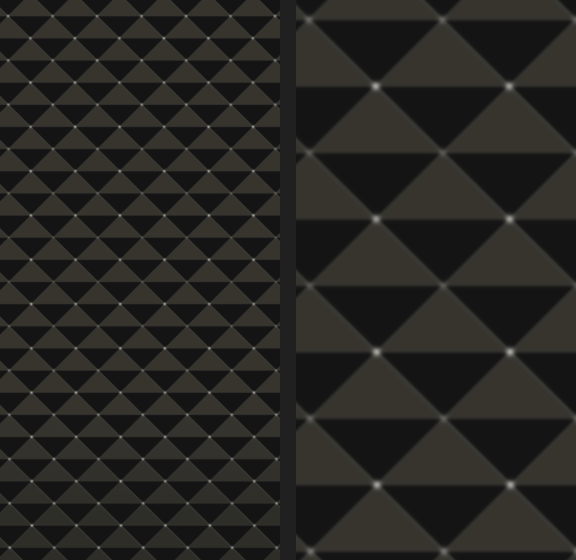
Left, the full canvas; right, a detail of the centre.
This pattern is drawn by a Shadertoy shader. Its source:

```glsl
// Dark studded pyramids: diamonds with lit upper halves, fine seams and pale corner points.

float hash(vec2 p) {
    vec3 q = fract(vec3(p.xyx) * 0.1031);
    q += dot(q, q.yzx + 33.33);
    return fract((q.x + q.y) * q.z);
}

// Soft line of the given half width, never thinner than a pixel
float softLine(float dist, float halfWidth, float pixel) {
    float w = max(halfWidth, pixel * 0.6);
    return exp(-dist * dist / (w * w));
}

void mainImage(out vec4 fragColor, in vec2 fragCoord) {
    // Canvas is one unit wide and two units high
    vec2 p = fragCoord / iResolution.xy * vec2(1.0, 2.0);

    // Lattice with a slight sideways drift up the canvas
    vec2 pitch = vec2(0.1589, 0.1582);
    vec2 lattice = (p - vec2(0.035 - 0.0032 * p.y, 0.0443)) / pitch;
    float pixel = 1.0 / (iResolution.x * pitch.x);

    // Diagonal axes: every integer pair is a diamond corner
    vec2 diagonal = vec2(lattice.x + lattice.y, lattice.x - lattice.y);
    vec2 cell = fract(diagonal);
    vec2 corner = floor(diagonal + 0.5);
    vec2 toCorner = diagonal - corner;
    vec2 seamDist = abs(toCorner) * 0.7071;

    // Signed distance to the lit upper half of each diamond
    float height = 0.5 * (cell.x - cell.y);
    float facet = min(abs(height), min(seamDist.x, seamDist.y)) * sign(height);
    float soft = max(0.02, pixel * 0.7);
    float lit = smoothstep(-soft, soft, facet);

    // Facets, a little dimmer towards the bottom
    vec3 litColor = mix(vec3(0.18, 0.178, 0.158), vec3(0.21, 0.203, 0.178),
                        smoothstep(0.1, 0.55, p.y));
    vec3 color = mix(vec3(0.08), litColor, lit);

    // Seams: falling diagonals catch more light than rising ones
    vec3 seamColor = vec3(0.27, 0.27, 0.25);
    color = mix(color, seamColor, 0.55 * softLine(seamDist.x, 0.017, pixel));
    color = mix(color, seamColor, 0.3 * softLine(seamDist.y, 0.015, pixel));
    color = mix(color, seamColor, 0.18 * softLine(height, 0.016, pixel));

    // Corner points: alternate rows fade around mid height
    float row = corner.x - corner.y;
    float alternate = mod(row, 2.0);
    float fade = mix(0.25, 0.85, smoothstep(0.0, 0.7, abs(p.y - 1.05)));
    float glint = mix(fade, 1.0, alternate) * mix(0.75, 1.0, hash(corner + 40.0));
    float point = softLine(length(toCorner) * 0.7071, 0.031, pixel);
    color = mix(color, vec3(0.72, 0.72, 0.7), 0.9 * glint * point);

    fragColor = vec4(color, 1.0);
}
```
